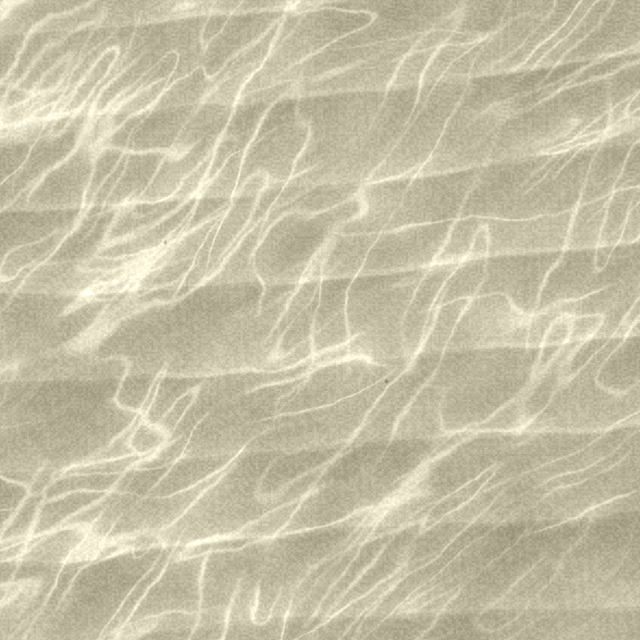
Write a WebGL 2 fragment shader that draws this texture.

```glsl
#version 300 es
precision highp float;
// Sunlit shallow water over rippled sand: tilted sawtooth ripple bands,
// bright caustic threads drawn as contour lines of stretched, warped noise,
// plus streaked clouds of light, a few specks and fine grain.

#define BASE_LEVEL 0.597
#define RIPPLE_COUNT 7.4
#define RIPPLE_SLOPE 0.085
#define RIPPLE_DEPTH 0.095
#define CLOUD_DEPTH 0.175
#define THREAD_LAYERS 5
#define THREAD_WIDTH 0.0025
#define THREAD_LEVELS 3.0
#define THREAD_LIGHT 0.245
#define WARP 0.05
#define GRAIN_SIZE 0.0034
#define GRAIN_DEPTH 0.145

uniform vec2 u_resolution;
out vec4 fragColor;

float hash(vec2 p) {
    return fract(sin(dot(p, vec2(127.1, 311.7))) * 43758.5453);
}

float noise(vec2 p) {
    vec2 i = floor(p), f = fract(p);
    f = f * f * f * (f * (f * 6.0 - 15.0) + 10.0);
    return mix(mix(hash(i), hash(i + vec2(1, 0)), f.x),
               mix(hash(i + vec2(0, 1)), hash(i + vec2(1, 1)), f.x), f.y);
}

float fbm(vec2 p) {
    float sum = 0.0, amp = 0.5;
    for (int i = 0; i < 4; i++) {
        sum += amp * noise(p);
        p = 2.03 * p + 7.3;
        amp *= 0.55;
    }
    return sum / 1.01;
}

mat2 turn(float angle) {
    float c = cos(angle), s = sin(angle);
    return mat2(c, -s, s, c);
}

// Bends, wiggles and small kinks shared by all threads
vec2 warp(vec2 p) {
    vec2 offset = vec2(0.0);
    float freq = 5.0, amp = WARP;
    for (int i = 0; i < 3; i++) {
        vec2 q = p * freq + 3.1;
        offset += amp * (vec2(noise(q), noise(q + 47.7)) - 0.5);
        freq *= 3.3;
        amp *= 0.3;
    }
    return p + offset;
}

// Height field stretched along x; its contours become the threads
float sheet(vec2 q) {
    return THREAD_LEVELS * (noise(q * vec2(1.5, 9.0))
         + 0.4 * noise(q * vec2(4.0, 24.0) + 9.4));
}

// One family of threads running along the given angle
float threads(vec2 p, float angle, float seed) {
    vec2 q = turn(angle) * p + seed;
    const float e = 0.002;
    float h = sheet(q);
    vec2 slope = vec2(sheet(q + vec2(e, 0.0)) - h, sheet(q + vec2(0.0, e)) - h) / e;
    float d = abs(fract(h) - 0.5) / max(length(slope), 11.0);
    float w = max(THREAD_WIDTH * mix(0.6, 1.6, noise(q * 12.0 + 2.0)),
                  0.8 / u_resolution.y);
    float core = exp(-d * d / (w * w));
    float halo = exp(-d / (3.5 * w));
    float fade = smoothstep(0.36, 0.85, noise(q * vec2(5.5, 9.0) + 41.0));
    fade *= mix(0.25, 1.5, noise(q * vec2(18.0, 34.0) + 71.0));
    return fade * (core + 0.27 * halo);
}

// Sand ripples: bright crest, dark side below it, lightening downward
float ripples(vec2 p) {
    float bend = 0.05 * (noise(p * vec2(2.2, 1.6) + 5.0) - 0.5)
               + 0.009 * (noise(p * vec2(13.0, 6.0)) - 0.5);
    float h = (p.y - RIPPLE_SLOPE * p.x * mix(0.4, 1.5, p.y) + bend) * RIPPLE_COUNT;
    float s = fract(h);
    float side = exp(-2.3 * s) * smoothstep(0.0, 0.04, s);
    float edge = min(s, 1.0 - s) / RIPPLE_COUNT;
    float strength = smoothstep(0.3, 0.75, noise(vec2(p.x * 6.0, floor(h + 0.5) * 3.7)));
    return side + (0.3 + 1.2 * strength) * exp(-edge * edge / 0.000016);
}

// Rare dark specks, at most one per cell
float specks(vec2 p) {
    vec2 cell = floor(p * 6.0);
    vec2 center = 0.2 + 0.6 * vec2(hash(cell + 4.0), hash(cell + 8.0));
    float d = length((fract(p * 6.0) - center) * vec2(1.0, 0.8)) / 6.0;
    return step(0.93, hash(cell + 15.0)) * (1.0 - smoothstep(0.001, 0.004, d));
}

void main() {
    vec2 p = gl_FragCoord.xy / u_resolution.y;
    vec2 w = warp(p);

    // Sand and streaked diffuse light
    float level = BASE_LEVEL + RIPPLE_DEPTH * ripples(p);
    level += CLOUD_DEPTH * fbm(turn(0.65) * w * vec2(5.5, 11.0) + 11.0);

    // Caustic threads, from shallow to steep, denser on the left
    float light = 0.0;
    for (int i = 0; i < THREAD_LAYERS; i++) {
        float k = float(i);
        light += threads(w, 0.27 + 0.21 * k, 13.7 * k + 2.3);
    }
    light *= mix(1.45, 0.75, smoothstep(0.1, 0.8, p.x));
    level += THREAD_LIGHT * (1.0 - exp(-1.15 * light));

    // Specks and grain
    level -= 0.2 * specks(p);
    vec2 g = p / GRAIN_SIZE;
    level += GRAIN_DEPTH * (0.65 * noise(g) + 0.35 * noise(g * 1.9 + 23.0) - 0.5);

    fragColor = vec4(level - vec3(0.0, 0.022, 0.122), 1.0);
}
```
